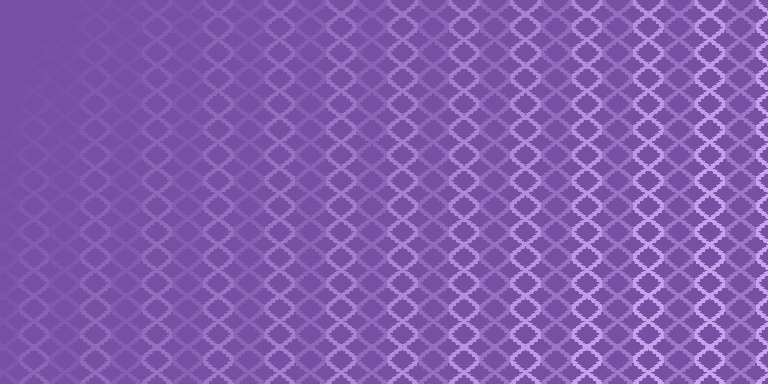
This pattern is drawn by a Shadertoy shader. Its source:

```glsl
#define REPEATS vec2(12.5, 15.0)
#define PHASE vec2(0.553, -0.06)
#define HALF_WIDTH 0.108
#define TOOTH_COUNT 128.0
#define TOOTH_DEPTH 0.035
#define ROUNDNESS 0.35
#define DIM_STRENGTH 0.5
#define GROUND vec3(0.47, 0.31, 0.64)
#define THREAD vec3(0.79, 0.63, 0.93)

const float PI = 3.14159;

// Distance to the nearest integer
vec2 foldCell(vec2 p) {
    return abs(fract(p + 0.5) - 0.5);
}

// Coverage of softened diamond outlines; one unit is one diamond
float diamondLattice(vec2 p, float halfWidth, float blur) {
    vec2 folded = foldCell(p);
    float outline = mix(0.5 - folded.y, 0.5 * cos(PI * folded.y), ROUNDNESS);
    float distanceToLine = abs(folded.x - outline);
    return 1.0 - smoothstep(halfWidth - blur, halfWidth + blur, distanceToLine);
}

// Threads emerge from the upper left towards the lower right
float threadFade(vec2 uv) {
    return clamp(uv.x + 0.3 * (1.0 - uv.y) - 0.07, 0.0, 1.0);
}

void mainImage(out vec4 fragColor, in vec2 fragCoord) {
    vec2 uv = fragCoord / iResolution.xy;
    vec2 cell = uv * REPEATS - PHASE;
    float pixel = 2.0 * REPEATS.x / iResolution.x;

    // Each repeat holds a bright and a dim column of diamonds
    vec2 diamond = vec2(2.0 * cell.x, cell.y);

    // Alternate rows widen and narrow to give serrated stitches
    float tooth = TOOTH_DEPTH * sin(2.0 * PI * TOOTH_COUNT * uv.y);
    float line = diamondLattice(diamond, HALF_WIDTH + tooth, 0.5 * pixel);

    // Bright columns fill the middle half of each repeat
    float columnOffset = 2.0 * foldCell(cell).x;
    float bright = 1.0 - smoothstep(0.5 - 0.5 * pixel, 0.5 + 0.5 * pixel, columnOffset);
    float strength = mix(DIM_STRENGTH, 1.0, bright) * threadFade(uv);

    fragColor = vec4(mix(GROUND, THREAD, line * strength), 1.0);
}
```
